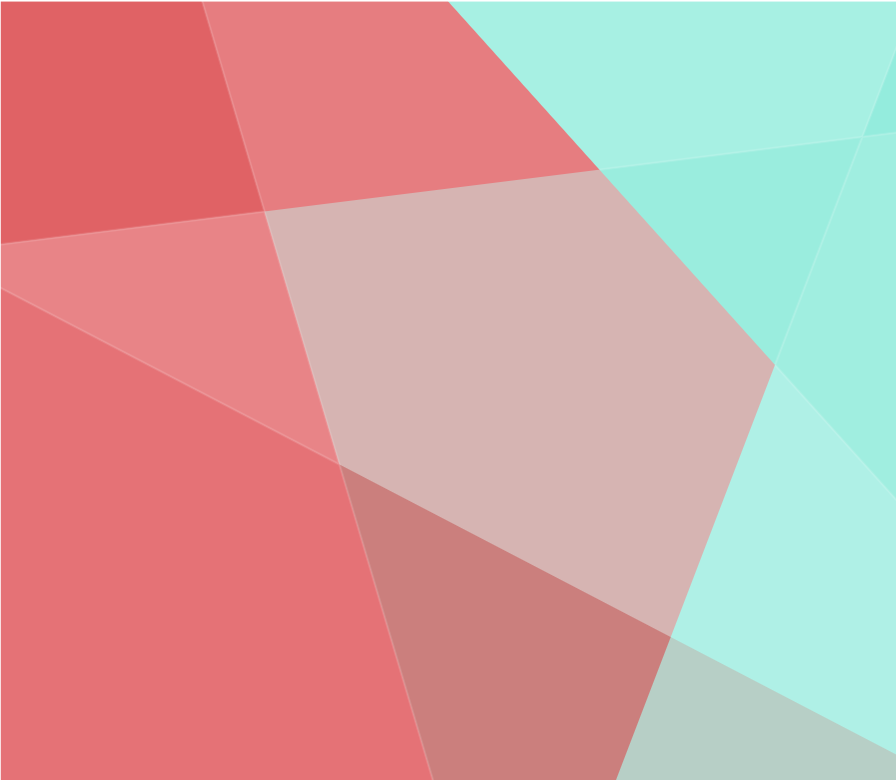
Give the GLSL for this background, as a Shadertoy shader.

```glsl
// Flat polygon backdrop: five straight cuts split the canvas into red, taupe and aqua facets.

// Cut lines as (start, end) in canvas fractions; the positive side lies left of travel
const vec4 STEEP_CUT  = vec4(0.2253, 1.0000, 0.4831, 0.0000);
const vec4 RISING_CUT = vec4(0.0000, 0.6866, 1.0000, 0.8299);
const vec4 FALL_CUT   = vec4(0.0000, 0.6313, 1.0000, 0.0328);
const vec4 AQUA_CUT   = vec4(0.4987, 1.0000, 1.0000, 0.3597);
const vec4 RIGHT_CUT  = vec4(1.0000, 0.9373, 0.6875, 0.0000);

// Facet colours
const vec3 DEEP_RED   = vec3(0.878, 0.384, 0.396);
const vec3 CORAL      = vec3(0.902, 0.490, 0.502);
const vec3 PALE_CORAL = vec3(0.910, 0.518, 0.529);
const vec3 ROSE       = vec3(0.898, 0.447, 0.463);
const vec3 TAUPE      = vec3(0.839, 0.706, 0.698);
const vec3 CLAY       = vec3(0.796, 0.498, 0.490);
const vec3 SAGE       = vec3(0.718, 0.812, 0.776);
const vec3 ICE        = vec3(0.686, 0.941, 0.902);
const vec3 AQUA       = vec3(0.655, 0.941, 0.890);
const vec3 MINT       = vec3(0.604, 0.929, 0.871);
const vec3 SOFT_MINT  = vec3(0.627, 0.933, 0.878);
const vec3 DEEP_MINT  = vec3(0.580, 0.925, 0.867);

// Seams and border, with sizes in canvas heights
const float SEAM_WIDTH    = 0.0022;
const float SEAM_STRENGTH = 0.20;
const float TOP_BORDER    = 0.0020;
const float LEFT_BORDER   = 0.0010;

// Signed distance to a cut, in canvas heights
float cutDistance(vec2 p, vec4 cut, vec2 canvas) {
    vec2 start = cut.xy * canvas;
    vec2 dir = normalize(cut.zw * canvas - start);
    vec2 rel = p - start;
    return dir.x * rel.y - dir.y * rel.x;
}

// Antialiased coverage of the positive side
float cover(float d) {
    return clamp(0.5 + d * iResolution.y, 0.0, 1.0);
}

// Thin ridge along a cut
float seam(float d) {
    return max(0.0, 1.0 - abs(d) / SEAM_WIDTH);
}

void mainImage(out vec4 fragColor, in vec2 fragCoord) {
    vec2 canvas = vec2(iResolution.x / iResolution.y, 1.0);
    vec2 p = fragCoord / iResolution.y;

    float steepD  = cutDistance(p, STEEP_CUT, canvas);
    float risingD = cutDistance(p, RISING_CUT, canvas);
    float fallD   = cutDistance(p, FALL_CUT, canvas);
    float aquaD   = cutDistance(p, AQUA_CUT, canvas);
    float rightD  = cutDistance(p, RIGHT_CUT, canvas);

    float steep  = cover(steepD);
    float rising = cover(risingD);
    float fall   = cover(fallD);
    float aqua   = cover(aquaD);
    float right  = cover(rightD);

    // Facets, grouped by the cuts that bound them
    vec3 leftSide  = mix(mix(ROSE, PALE_CORAL, fall), DEEP_RED, rising);
    vec3 middle    = mix(mix(CLAY, TAUPE, fall), CORAL, rising);
    vec3 lowerAqua = mix(SAGE, ICE, fall);
    vec3 upperAqua = mix(mix(MINT, SOFT_MINT, right), mix(AQUA, DEEP_MINT, right), rising);

    vec3 color = mix(leftSide, middle, steep);
    color = mix(color, lowerAqua, right);
    color = mix(color, upperAqua, aqua);

    // Pale seams between facets of similar hue
    float leftSeams = max(seam(risingD), seam(fallD)) * (1.0 - steep);
    float aquaSeams = max(max(seam(risingD), seam(rightD)) * aqua, seam(aquaD) * right);
    float seams = max(seam(steepD) * (1.0 - aqua), max(leftSeams, aquaSeams));
    color = mix(color, vec3(1.0), SEAM_STRENGTH * seams);

    // Hairline white border at the top and left
    float inside = cover(1.0 - TOP_BORDER - p.y) * cover(p.x - LEFT_BORDER);
    fragColor = vec4(mix(vec3(1.0), color, inside), 1.0);
}
```
